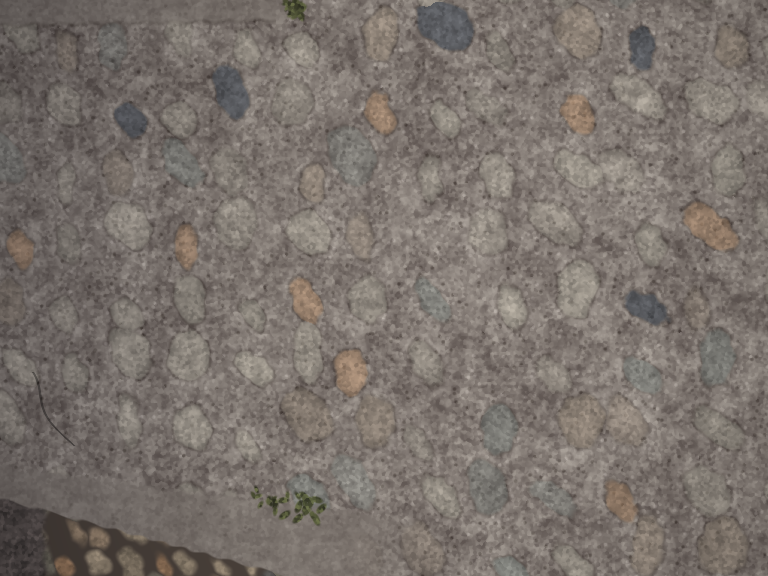
Write a Shadertoy shader that draws this texture.

```glsl
// Worn concrete paving set with river pebbles, with smooth kerbs and a weedy crack.

struct Pebble { vec3 tint; float dist; float bare; };

vec2 hash2(vec2 p) {
    p = mod(p, 511.0);
    return fract(sin(vec2(dot(p, vec2(127.1, 311.7)), dot(p, vec2(269.5, 183.3)))) * 4375.85);
}

mat2 turn(float a) { return mat2(cos(a), -sin(a), sin(a), cos(a)); }

// Cellular noise: x = blended cell value, y = nearest distance, z = nearest id
vec3 cellular(vec2 p) {
    vec2 base = floor(p);
    float sum = 0.0, weight = 0.0, nearest = 9.0, id = 0.0;
    for (int j = -1; j <= 1; j++)
    for (int i = -1; i <= 1; i++) {
        vec2 cell = base + vec2(i, j);
        vec2 away = cell + hash2(cell) - p;
        float value = hash2(cell + 57.0).x, d2 = dot(away, away);
        float w = exp(-7.0 * d2);
        sum += w * value;
        weight += w;
        if (d2 < nearest) { nearest = d2; id = value; }
    }
    return vec3(sum / weight, sqrt(nearest), id);
}

// Slate, tan, green-grey, brown-grey or pale granite
vec3 stoneTint(float pick, float shade) {
    vec3 tint = vec3(0.585, 0.56, 0.52);
    if (pick < 0.45) tint = vec3(0.55, 0.505, 0.46);
    if (pick < 0.29) tint = vec3(0.49, 0.495, 0.475);
    if (pick < 0.15) tint = vec3(0.59, 0.495, 0.415);
    if (pick < 0.06) tint = vec3(0.34, 0.35, 0.37);
    return tint * (0.93 + 0.14 * shade);
}

// Nearest pebble of a jittered grid
Pebble pebbles(vec2 p, float size, float fill) {
    Pebble best = Pebble(vec3(0.5), 9.0, 0.0);
    vec2 base = floor(p / size);
    for (int j = -1; j <= 1; j++)
    for (int i = -1; i <= 1; i++) {
        vec2 cell = base + vec2(i, j);
        vec2 place = hash2(cell + 11.0), form = hash2(cell + 37.0), look = hash2(cell + 83.0);
        if (hash2(cell + 5.0).x < 0.05) continue;
        vec2 q = p - (cell + 0.5 + 0.5 * (place - 0.5)) * size;
        q = turn(1.4 + 1.2 * form.x) * q;
        float a = atan(q.y, q.x);
        float wobble = 1.0 + 0.06 * sin(2.0 * a + 9.0 * look.x) + 0.045 * sin(3.0 * a + 20.0 * form.y);
        vec2 radii = size * fill * (0.25 + 0.15 * place.y) * vec2(1.12, mix(0.52, 0.92, form.y));
        float d = (length(q / radii) - wobble) * radii.y;
        if (d < best.dist)
            best = Pebble(stoneTint(look.x, look.y), d, look.x < 0.15 ? 0.92 : mix(0.55, 0.97, place.x));
    }
    return best;
}

// Distance to a clump of small pointed leaves
float weeds(vec2 p, vec2 root, vec2 spread) {
    float d = 9.0;
    for (int i = 0; i < 26; i++) {
        vec2 h = hash2(vec2(i, 3)), g = hash2(vec2(i, 19));
        vec2 q = turn(6.28 * g.x) * (p - root - (h + g.yx - 1.0) * spread);
        d = min(d, length(q * vec2(0.5, 1.0)) - 0.003 - 0.003 * g.y);
    }
    return d;
}

void mainImage(out vec4 fragColor, in vec2 fragCoord) {
    vec2 p = fragCoord / iResolution.y;
    float soft = 1.0 / iResolution.y;

    // Layered mottling, from faint stains to sand
    float mottle = 0.0, scale = 8.0;
    for (int i = 0; i < 4; i++) {
        mottle += (0.08 + 0.055 * float(i)) * (cellular(p * scale + float(i) * 31.0).x - 0.5);
        scale *= 2.2;
    }
    float sand = cellular(p * 190.0).x - 0.5;
    vec3 grit = cellular(p * 85.0 + 8.0);
    float tone = clamp(0.46 + 1.75 * mottle + 0.5 * sand, 0.0, 1.0);
    vec3 concrete = mix(vec3(0.36, 0.325, 0.31), vec3(0.625, 0.595, 0.565), tone);
    float dots = 1.0 - smoothstep(0.1, 0.4, grit.y);
    concrete -= 0.1 * dots * step(grit.z, 0.1);
    concrete += 0.08 * dots * step(0.92, grit.z);

    // Pebbles, larger towards the right, with rough edges and a cement collar
    vec2 rough = p + 0.0022 * sin(p.yx * 130.0 + 3.0 * sin(p * 57.0));
    vec2 stretched = vec2(rough.x * (1.2 - 0.14 * rough.x), rough.y) + vec2(0.03, 0.37);
    Pebble stone = pebbles(stretched, 0.113, 1.0);
    float edge = stone.dist + 0.014 * mottle;
    vec3 color = concrete;
    color += 0.025 * exp(-pow((edge - 0.008) / 0.004, 2.0));
    color -= 0.075 * stone.bare * exp(-pow((edge - 0.001) / 0.0028, 2.0));
    vec3 face = stone.tint * (1.0 + 0.6 * mottle + 0.24 * sand) - 0.05 * dots * step(grit.z, 0.14);
    face *= 1.0 - 0.1 * smoothstep(-0.012, 0.0, edge);
    color = mix(color, face, stone.bare * smoothstep(0.0012 + soft, -0.0012 - soft, edge));

    // Smooth kerbs at the top left and lower left
    float kerbTop = 0.19 - 0.13 * p.x, kerbFoot = 0.135 - 0.27 * p.x;
    vec3 kerb = mix(vec3(0.485, 0.455, 0.43), concrete, 0.4);
    float lower = smoothstep(-0.006, 0.006, kerbTop - rough.y) * smoothstep(0.78, 0.6, p.x);
    float upper = smoothstep(-0.006, 0.006, rough.y - 0.955 - 0.02 * p.x) * smoothstep(0.52, 0.46, p.x);
    color = mix(color, kerb, max(lower, upper) * 0.93);
    color -= 0.05 * smoothstep(0.006, 0.0, abs(rough.y - 0.955 - 0.02 * p.x)) * step(p.x, 0.48);

    // Dark gutter of tightly packed stones below the kerb
    Pebble small = pebbles(rough, 0.05, 1.5);
    vec3 pebbleTop = small.tint * vec3(0.92, 0.87, 0.8) * (1.0 + mottle + 0.2 * sand);
    vec3 gutter = mix(vec3(0.29, 0.255, 0.23), pebbleTop, smoothstep(0.003, -0.007, small.dist));
    gutter = mix(vec3(0.33, 0.3, 0.29) * (1.0 + mottle + sand * 0.4), gutter, smoothstep(0.07, 0.085, rough.x));
    color = mix(color, gutter, smoothstep(-soft, 0.003, kerbFoot - rough.y));

    // Weeds in the crack and a fallen twig
    float leaves = min(weeds(p, vec2(0.5, 0.12), vec2(0.085, 0.04)), weeds(p, vec2(0.51, 0.985), vec2(0.02, 0.02)));
    color = mix(color, vec3(0.27, 0.29, 0.17) * (1.0 + sand), smoothstep(soft, -soft, leaves) * 0.85);
    float twig = abs(p.x - 0.085 + 0.62 * (p.y - 0.29) - 0.012 * sin(p.y * 40.0));
    color *= 1.0 - 0.35 * smoothstep(0.003, 0.001, twig) * step(abs(p.y - 0.29), 0.065);

    // Uneven flash light, dimmer and cooler at the left
    vec2 off = (p - vec2(0.82, 0.5)) * vec2(1.0, 0.75);
    color *= 1.07 - 0.36 * dot(off, off);
    color *= mix(vec3(0.96, 0.96, 0.98), vec3(1.0), smoothstep(0.0, 0.5, p.x));
    fragColor = vec4(clamp(color, 0.0, 1.0), 1.0);
}
```
